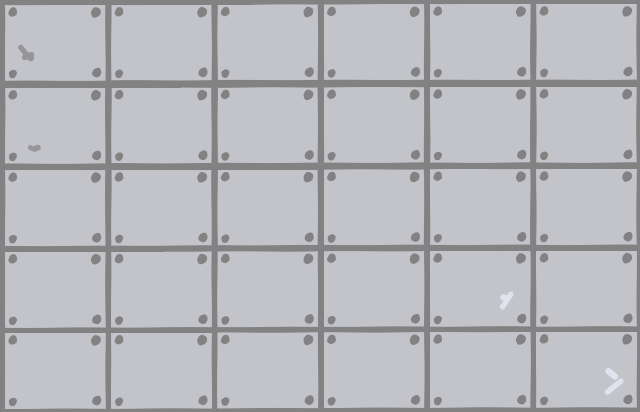
Write a WebGL 1 fragment shader that draws this texture.

```glsl
precision highp float;
// Wall of pale metal panels, 6 across and 5 down, with grey seams and four rivets each.
// A slightly tilted grid with shrinking rows gives each panel's local coordinates;
// rivets are wobbly ellipses, and a few smudges and glints are strokes laid on top.

uniform vec2 u_resolution;

// Lengths are in design units: the canvas spans SPAN, with y running downwards.
const vec2 SPAN = vec2(768.0, 494.0);
const vec2 FIRST_CORNER = vec2(6.0, 6.0);
const vec2 PITCH = vec2(127.5, 99.7);
const float ROW_SHRINK = 0.35;
const float TILT = 0.002;
const vec2 PANEL_SIZE = vec2(120.5, 90.8);
const float SOFTNESS = 0.65;
const float EDGE_WOBBLE = 0.25;
const float RIVET_WOBBLE = 0.035;

const vec3 PANEL_COLOR = vec3(0.765, 0.768, 0.790);
const vec3 SEAM_COLOR = vec3(0.510, 0.510, 0.510);
const vec3 SMUDGE_COLOR = vec3(0.590, 0.590, 0.600);
const vec3 GLINT_COLOR = vec3(0.870, 0.890, 0.930);

float boxDistance(vec2 p, vec2 halfSize) {
  vec2 d = abs(p) - halfSize;
  return length(max(d, 0.0)) + min(max(d.x, d.y), 0.0);
}

// Stroke with round ends
float strokeDistance(vec2 p, vec2 a, vec2 b, float radius) {
  vec2 ab = b - a;
  float t = clamp(dot(p - a, ab) / dot(ab, ab), 0.0, 1.0);
  return length(p - a - ab * t) - radius;
}

// Hand-drawn ellipse, leaning a little
float rivetDistance(vec2 p, vec2 radii, float seed) {
  p.x += 0.12 * p.y;
  float angle = atan(p.y, p.x);
  float wobble = RIVET_WOBBLE * (sin(3.0 * angle + seed) + 0.5 * sin(5.0 * angle - seed));
  return (length(p / radii) - 1.0 - wobble) * min(radii.x, radii.y);
}

// Worn mark: a long stroke through the centre and a short one beside it
float markDistance(vec2 p, vec2 center, vec2 reach, vec2 lobeA, vec2 lobeB, float radius) {
  p -= center;
  float main_ = strokeDistance(p, -reach, reach, radius);
  return min(main_, strokeDistance(p, lobeA, lobeB, radius + 0.5));
}

float coverage(float dist, float blur) {
  return 1.0 - smoothstep(-blur, blur, dist);
}

void main() {
  vec2 p = gl_FragCoord.xy / u_resolution * SPAN;
  p.y = SPAN.y - p.y;
  float blur = max(SOFTNESS, 0.6 * SPAN.x / u_resolution.x);

  // Grid: invert the quadratic row spacing to find the row
  vec2 g = p + vec2(0.0, TILT * p.x) - FIRST_CORNER;
  float root = sqrt(PITCH.y * PITCH.y - 4.0 * ROW_SHRINK * g.y);
  float row = floor((PITCH.y - root) / (2.0 * ROW_SHRINK));
  float column = floor(g.x / PITCH.x);
  vec2 corner = vec2(PITCH.x * column, (PITCH.y - ROW_SHRINK * row) * row);
  vec2 local = g - corner;

  // Panel with faintly uneven edges
  float unevenness = EDGE_WOBBLE * (sin(p.x * 0.05 + row) + sin(p.y * 0.06 + column));
  float panel = boxDistance(local - 0.5 * PANEL_SIZE, 0.5 * PANEL_SIZE) + unevenness;
  vec3 color = mix(SEAM_COLOR, PANEL_COLOR, coverage(panel, blur));

  // Rivets: one per corner, the right-hand ones larger
  float rivets = 1e3;
  for (int i = 0; i < 4; i++) {
    float k = float(i);
    float right = mod(k, 2.0);
    float low = floor(k / 2.0);
    vec2 center = vec2(9.4 + 99.6 * right + 1.2 * right * low,
                       8.5 + 0.6 * right + low * (74.2 - 2.0 * right));
    vec2 radii = vec2(5.1 + 0.7 * right - 0.4 * low, 5.6 + 0.6 * right - 0.5 * low);
    rivets = min(rivets, rivetDistance(local - center, radii, 1.7 * k));
  }
  color = mix(color, SEAM_COLOR, coverage(rivets, blur));

  // Dark smudges on the upper left
  float smudges = min(
    markDistance(p, vec2(30.0, 63.0), vec2(5.0, 6.0), vec2(0.0, 5.5), vec2(7.5, 3.0), 3.2),
    markDistance(p, vec2(39.0, 178.0), vec2(2.5, 1.0), vec2(2.5, 0.5), vec2(6.5, -1.0), 3.0));
  smudges = min(smudges, length(p - vec2(37.0, 70.0)) - 3.6);
  color = mix(color, SMUDGE_COLOR, coverage(smudges, blur));

  // Bright glints on the lower right
  float glints = min(
    markDistance(p, vec2(608.0, 360.5), vec2(5.0, -7.5), vec2(-4.0, -4.0), vec2(1.0, -3.0), 3.2),
    markDistance(p, vec2(737.0, 463.5), vec2(8.0, -6.5), vec2(-7.0, -18.5), vec2(1.0, -12.0), 3.3));
  color = mix(color, GLINT_COLOR, coverage(glints, blur));

  gl_FragColor = vec4(color, 1.0);
}
```
